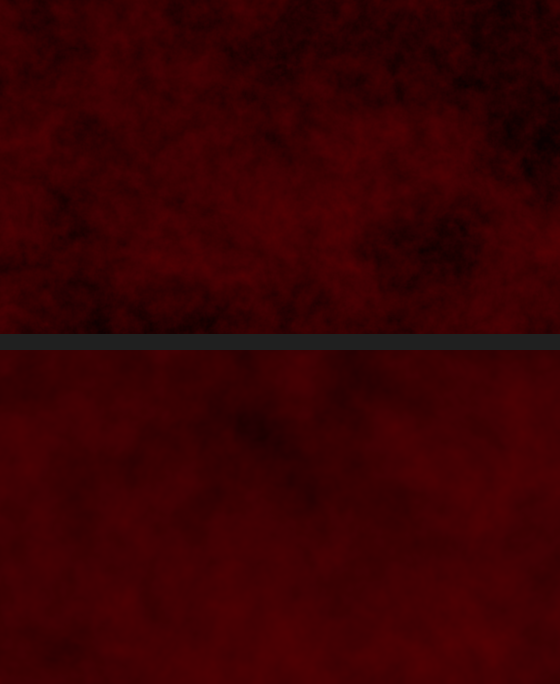
Top: the whole. Bottom: its middle third, enlarged.
Give the GLSL for this texture, as a WebGL 2 fragment shader.

```glsl
#version 300 es
precision highp float;
// Dark red, cloudy stained surface: gradient noise gives broad patches, a
// second layer adds crisp fine mottling that is strongest in the dim parts,
// then small dark pits and faint creases are subtracted.

#define BASE_RED 0.207
#define CONTRAST 0.130
#define CLOUD_SCALE 2.1
#define OCTAVE_GAIN 0.62
#define WARP 0.07
#define MOTTLE_SCALE 18.0
#define MOTTLE_DEPTH 0.064
#define PIT_SCALE 10.0
#define PIT_DEPTH 0.045
#define CREASE_DEPTH 0.018
#define RED_RANGE vec2(0.05, 0.35)
#define TINT vec3(1.0, 0.0, 0.042)

uniform vec2 u_resolution;
out vec4 fragColor;

// Integer hash of a lattice cell, returned as a unit gradient.
vec2 cellGradient(ivec2 cell) {
    uvec2 q = uvec2(cell + 4096) * uvec2(1597334673u, 3812015801u);
    uint h = (q.x ^ q.y) * 1597334673u;
    h = (h ^ (h >> 15u)) * 2246822519u;
    h ^= h >> 13u;
    float angle = float(h & 65535u) * (6.2831853 / 65536.0);
    return vec2(cos(angle), sin(angle));
}

float gradientNoise(vec2 p) {
    ivec2 cell = ivec2(floor(p));
    vec2 f = fract(p);
    vec2 w = f * f * f * (f * (f * 6.0 - 15.0) + 10.0);
    float a = dot(cellGradient(cell), f);
    float b = dot(cellGradient(cell + ivec2(1, 0)), f - vec2(1.0, 0.0));
    float c = dot(cellGradient(cell + ivec2(0, 1)), f - vec2(0.0, 1.0));
    float d = dot(cellGradient(cell + ivec2(1, 1)), f - vec2(1.0, 1.0));
    return mix(mix(a, b, w.x), mix(c, d, w.x), w.y);
}

// Layered noise; each octave is rotated to hide the lattice.
float fbm(vec2 p, int octaves) {
    const mat2 turn = mat2(0.8, 0.6, -0.6, 0.8);
    float sum = 0.0;
    float amplitude = 1.0;
    for (int i = 0; i < octaves; i++) {
        sum += amplitude * gradientNoise(p);
        p = turn * p * 2.03 + vec2(17.3, 9.1);
        amplitude *= OCTAVE_GAIN;
    }
    return sum;
}

void main() {
    vec2 p = gl_FragCoord.xy / u_resolution.y;

    // Broad clouds with slightly warped outlines
    vec2 warp = vec2(fbm(p * 2.6 + 31.0, 3), fbm(p * 2.6 + 67.0, 3));
    vec2 q = p + WARP * warp;
    float cloud = fbm(q * CLOUD_SCALE + vec2(5.2, 11.7), 7);
    float dim = smoothstep(0.3, -0.45, cloud);
    float red = BASE_RED + CONTRAST * cloud;

    // Fine mottling, unwarped so that it stays crisp
    float mottle = fbm(p * MOTTLE_SCALE + 23.0, 4);
    red += MOTTLE_DEPTH * mottle * mix(0.75, 1.25, dim);

    // Small soft pits gather in the dim areas
    float pits = smoothstep(0.12, 0.7, fbm(q * PIT_SCALE + 43.0, 4));
    red -= PIT_DEPTH * pits * dim;

    // Faint broken creases along the zero line of a warped field
    float ridge = abs(fbm(q * 2.3 + 83.0, 3));
    float broken = smoothstep(0.0, 0.4, gradientNoise(p * 3.1 + 59.0));
    red -= CREASE_DEPTH * broken * (1.0 - smoothstep(0.0, 0.07, ridge));

    red = clamp(red, RED_RANGE.x, RED_RANGE.y);
    fragColor = vec4(red * TINT, 1.0);
}
```
